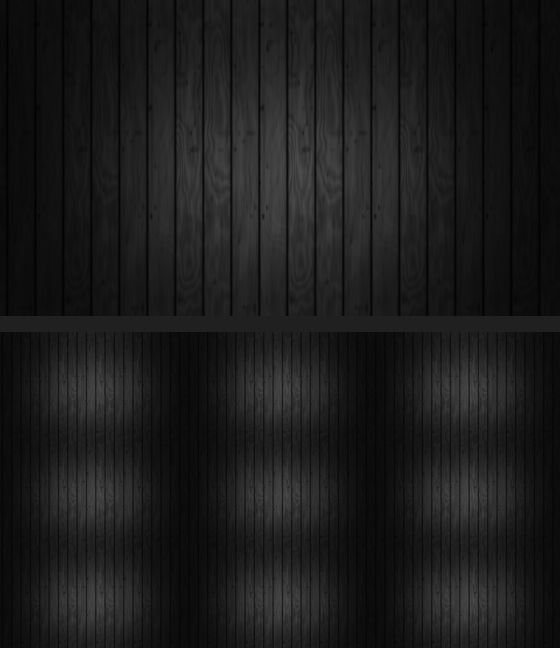
Top: one tile. Bottom: repeated 3 by 3.
Give the GLSL for this texture, as a Shadertoy shader.

```glsl
// Dark vertical wood planks: 20 boards across, built from a set of four that repeats five times.
// Each board layers wrapped noise for fibres, rings and flecks; seams are dark soft grooves.
// A cosine glow lights the middle and falls off to the edges, so the whole sheet tiles.

float hash(vec3 p) {
    return fract(sin(dot(p, vec3(12.9898, 78.233, 37.719))) * 43758.5);
}

// Value noise for one board; it wraps in y after a whole number of cells.
float grainNoise(vec2 p, float periodY, float seed) {
    vec2 cell = floor(p);
    vec2 f = fract(p);
    f = f * f * (3.0 - 2.0 * f);
    float y0 = mod(cell.y, periodY);
    float y1 = mod(cell.y + 1.0, periodY);
    float low = mix(hash(vec3(cell.x, y0, seed)), hash(vec3(cell.x + 1.0, y0, seed)), f.x);
    float high = mix(hash(vec3(cell.x, y1, seed)), hash(vec3(cell.x + 1.0, y1, seed)), f.x);
    return mix(low, high, f.y);
}

// Brightness of the wood around 1; x runs across the board, y up the sheet, both 0 to 1.
float woodTone(vec2 p, float board) {
    // Long fibres, coarse to fine
    float fibres = 0.0;
    float weight = 0.5;
    for (int i = 0; i < 3; i++) {
        float scale = exp2(float(i));
        vec2 cells = vec2(6.0, 7.0) * scale;
        fibres += weight * (grainNoise(p * cells, cells.y, board + 5.0 * scale) - 0.5);
        weight *= 0.75;
    }

    // Arched growth rings, strongest on the last two boards of each set
    float field = grainNoise(p * vec2(2.0, 6.0), 6.0, board + 31.0)
                + 0.12 * grainNoise(p * vec2(6.0, 24.0), 24.0, board + 37.0);
    float rings = sin(field * 34.0 + p.x * 7.0);
    float ringStrength = mix(0.035, 0.10, step(1.5, board));

    // Short dark flecks, densest on the second board
    float speck = grainNoise(p * vec2(7.0, 38.0), 38.0, board + 43.0);
    float patches = grainNoise(p * vec2(1.5, 9.0), 9.0, board + 47.0);
    float flecks = smoothstep(0.65, 0.95, speck) * smoothstep(0.4, 0.8, patches);
    float fleckStrength = board == 1.0 ? 0.5 : 0.28;

    // Broad wear along the board and a tone of its own
    float wear = grainNoise(p * vec2(1.0, 5.0), 5.0, board + 53.0) - 0.5;
    float ownTone = hash(vec3(board, 3.0, 8.0)) - 0.5;

    return 1.0 + 0.42 * fibres + ringStrength * rings
         - fleckStrength * flecks + 0.12 * wear + 0.10 * ownTone;
}

void mainImage(out vec4 fragColor, in vec2 fragCoord) {
    vec2 uv = fragCoord / iResolution.xy;

    // Boards
    float across = uv.x * 20.0 - 0.26;
    float board = mod(floor(across), 4.0);
    float x = fract(across);
    float tone = woodTone(vec2(x, uv.y), board);

    // Grooves: a dark core, a soft shadow and a faint worn lip on the right
    float seam = min(x, 1.0 - x);
    float pixel = 20.0 / iResolution.x;
    float core = 1.0 - smoothstep(0.025 - 0.5 * pixel, 0.045 + 0.5 * pixel, seam);
    float shadow = exp(-seam * 13.0);
    float lip = exp(-pow((x - 0.10) / 0.035, 2.0));
    tone *= (1.0 - 0.68 * core) * (1.0 - 0.30 * shadow);
    tone += 0.10 * lip;

    // Glow that wraps at every edge
    vec2 glow = 0.5 + 0.5 * cos(6.28318 * (uv - vec2(0.5, 0.45)));
    float light = 0.048 + 0.198 * glow.x * mix(0.38, 1.0, glow.y);

    fragColor = vec4(vec3(clamp(light * tone, 0.0, 1.0)), 1.0);
}
```
